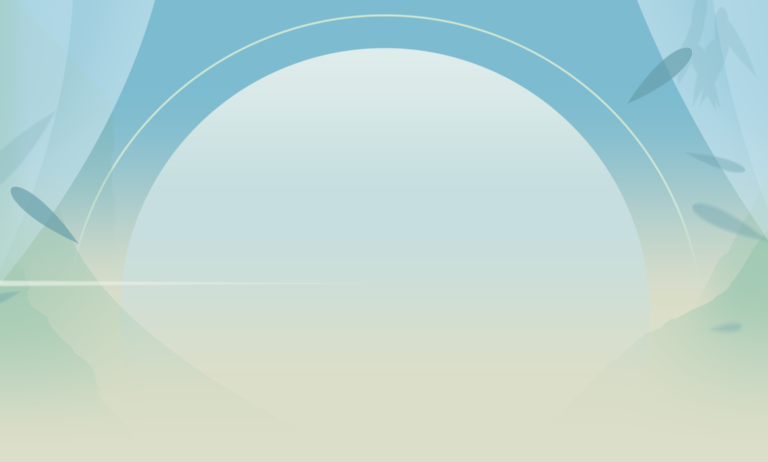
Give the GLSL for this background, as a WebGL 1 fragment shader.

```glsl
precision highp float;
// Misty landscape: pale disc and thin ring between sheer curtains, green hills and bamboo leaves.
uniform vec2 u_resolution;

// Lengths are fractions of the canvas width; y runs down from the top.
const vec2 DISC_CENTER = vec2(0.501, 0.4076);
const float DISC_RADIUS = 0.345;
const vec2 RING_CENTER = vec2(0.501, 0.435);
const float RING_RADIUS = 0.415;
const float RING_HALF_WIDTH = 0.0013;
const float STREAK_Y = 0.369;
const float STREAK_LENGTH = 0.485;
const int SPRIG_LEAVES = 9;

const vec3 SKY = vec3(0.49, 0.735, 0.815);
const vec3 HAZE = vec3(0.86, 0.87, 0.785);
const vec3 DISC_TOP = vec3(0.87, 0.925, 0.92);
const vec3 DISC_MIDDLE = vec3(0.775, 0.87, 0.875);
const vec3 RING = vec3(0.81, 0.90, 0.83);
const vec3 HILL = vec3(0.60, 0.78, 0.69);
const vec3 FAR_HILL = vec3(0.50, 0.71, 0.69);
const vec3 VEIL = vec3(0.81, 0.91, 0.95);
const vec3 LEAF = vec3(0.40, 0.62, 0.67);

float hash(float n) {
  return fract(sin(n * 127.1) * 43758.5453);
}

float noise(float x) {
  float i = floor(x);
  float f = x - i;
  return mix(hash(i), hash(i + 1.0), f * f * (3.0 - 2.0 * f));
}

// Rugged outline offset, centred on zero
float ridge(float x) {
  return noise(x * 25.0) + 0.5 * noise(x * 63.0) + 0.25 * noise(x * 150.0) - 0.875;
}

// Antialiased coverage, full where d is negative
float cover(float d, float soft) {
  return 1.0 - smoothstep(-soft, soft, d);
}

// Lens-shaped leaf from stem to tip
float leaf(vec2 p, vec2 stem, vec2 tip, float width, float soft) {
  vec2 axis = tip - stem;
  float h = clamp(dot(p - stem, axis) / dot(axis, axis), 0.0, 1.0);
  float halfWidth = width * 2.6 * sqrt(h) * (1.0 - h);
  return cover(length(p - stem - axis * h) - halfWidth, soft);
}

// Sheer cloth, brightest along its hem; x is measured from the canvas side
float veil(float x, float y, vec3 curve, float soft) {
  float edge = curve.x - curve.y * y - curve.z * y * y;
  return cover(x - edge, soft) * mix(0.72, 1.0, smoothstep(-0.10, 0.0, x - edge));
}

void main() {
  vec2 p = vec2(gl_FragCoord.x, u_resolution.y - gl_FragCoord.y) / u_resolution.x;
  float x = p.x;
  float y = p.y;
  float aa = 1.0 / u_resolution.x;

  // Sky, ring and disc
  vec3 color = mix(SKY, HAZE, smoothstep(0.11, 0.42, y));
  float ring = cover(abs(length(p - RING_CENTER) - RING_RADIUS) - RING_HALF_WIDTH, aa);
  color = mix(color, RING, ring * (1.0 - smoothstep(0.26, 0.39, y)));
  vec3 disc = mix(DISC_TOP, DISC_MIDDLE, smoothstep(0.06, 0.27, y));
  disc = mix(disc, HAZE, smoothstep(0.27, 0.52, y));
  color = mix(color, disc, cover(length(p - DISC_CENTER) - DISC_RADIUS, aa));

  // Distant slopes on both sides
  float farLeft = min(0.026 + 0.92 * y, 0.15) + 0.012 * ridge(y);
  float farFade = 1.0 - smoothstep(0.12, 0.36, y);
  color = mix(color, FAR_HILL, 0.42 * farFade * cover(x - farLeft, 2.0 * aa));
  float farRight = 0.40 - 1.9 * (x - 0.905) + 0.02 * ridge(x + 3.0);
  float rightFade = smoothstep(0.88, 0.97, x) * (1.0 - smoothstep(0.36, 0.46, y));
  color = mix(color, HILL, 0.42 * rightFade * cover(farRight - y, 2.0 * aa));

  // Left hills sinking into haze
  float u = y - 0.332;
  float mist = 1.0 - smoothstep(0.37, 0.59, y);
  float broadEdge = 0.104 + 0.6 * u + 2.9 * u * u;
  float broad = cover(x - broadEdge, aa) * smoothstep(0.20, 0.33, y);
  color = mix(color, HILL, broad * mist * mix(0.62, 0.26, smoothstep(0.0, 0.2, x)));
  float nearEdge = 0.04 + 0.73 * (y - 0.378) + 0.018 * ridge(y + 7.0);
  float near = cover(x - nearEdge, aa) * smoothstep(0.30, 0.38, y);
  color = mix(color, HILL, 0.45 * near * mist);

  // Right hill with a pointed shoulder
  float top = 0.436 - 0.55 * max(x - 0.84, 0.0) + 0.9 * max(0.84 - x, 0.0);
  top += 0.010 * ridge(x + 11.0) - 0.042 * smoothstep(0.94, 1.0, x);
  float rightHill = cover(top - y, aa) * mist * mix(0.16, 0.68, smoothstep(0.80, 1.0, x));
  color = mix(color, HILL, rightHill);

  // Curtains: a wide panel and an inner fold on each side
  float left = veil(x, y, vec3(0.202, 0.28, 0.72), aa);
  float right = veil(1.0 - x, y, vec3(0.1706, 0.40, 0.47), aa);
  float veilFade = 1.0 - 0.45 * smoothstep(0.18, 0.37, y);
  color = mix(color, VEIL, 0.60 * veilFade * (left + right));
  left = veil(x, y, vec3(0.095, 0.06, 0.60), aa);
  right = veil(1.0 - x, y, vec3(0.0716, 0.14, 0.45), aa);
  color = mix(color, VEIL, 0.32 * veilFade * (left + right));
  color = mix(color, HILL, 0.30 * (1.0 - smoothstep(0.0, 0.045, x)) * (1.0 - smoothstep(0.2, 0.4, y)));

  // Principal bamboo leaves
  float bold = leaf(p, vec2(0.900, 0.064), vec2(0.817, 0.135), 0.013, aa);
  bold = max(bold, leaf(p, vec2(0.015, 0.245), vec2(0.102, 0.317), 0.012, aa));
  float pale = leaf(p, vec2(0.97, 0.222), vec2(0.893, 0.199), 0.007, 2.0 * aa);
  pale = max(pale, leaf(p, vec2(0.902, 0.268), vec2(1.0, 0.314), 0.011, 3.0 * aa));
  pale = max(pale, leaf(p, vec2(-0.03, 0.25), vec2(0.072, 0.145), 0.016, 2.0 * aa) * 0.5);
  pale = max(pale, leaf(p, vec2(-0.02, 0.395), vec2(0.025, 0.380), 0.006, 2.0 * aa));
  pale = max(pale, leaf(p, vec2(0.965, 0.425), vec2(0.928, 0.429), 0.005, 5.0 * aa));

  // Faint sprig hanging in the upper right corner
  float sprig = 0.0;
  for (int i = 0; i < SPRIG_LEAVES; i++) {
    float n = float(i);
    vec2 stem = vec2(0.89 + 0.10 * hash(n + 1.0), 0.10 * hash(n + 21.0) - 0.02);
    float angle = mix(0.8, 2.3, hash(n + 41.0));
    vec2 tip = stem + mix(0.06, 0.10, hash(n + 61.0)) * vec2(cos(angle), sin(angle));
    sprig = max(sprig, leaf(p, stem, tip, 0.009, 1.5 * aa));
  }
  color = mix(color, LEAF, max(0.68 * bold, max(0.38 * pale, 0.17 * sprig)));

  // Tapering streak of light
  float taper = clamp(1.0 - x / STREAK_LENGTH, 0.0, 1.0);
  float streak = cover(abs(y - STREAK_Y) - 0.0035 * taper, 1.5 * aa);
  color = mix(color, vec3(0.94, 0.96, 0.92), 0.65 * streak * sqrt(taper));

  gl_FragColor = vec4(color, 1.0);
}
```
